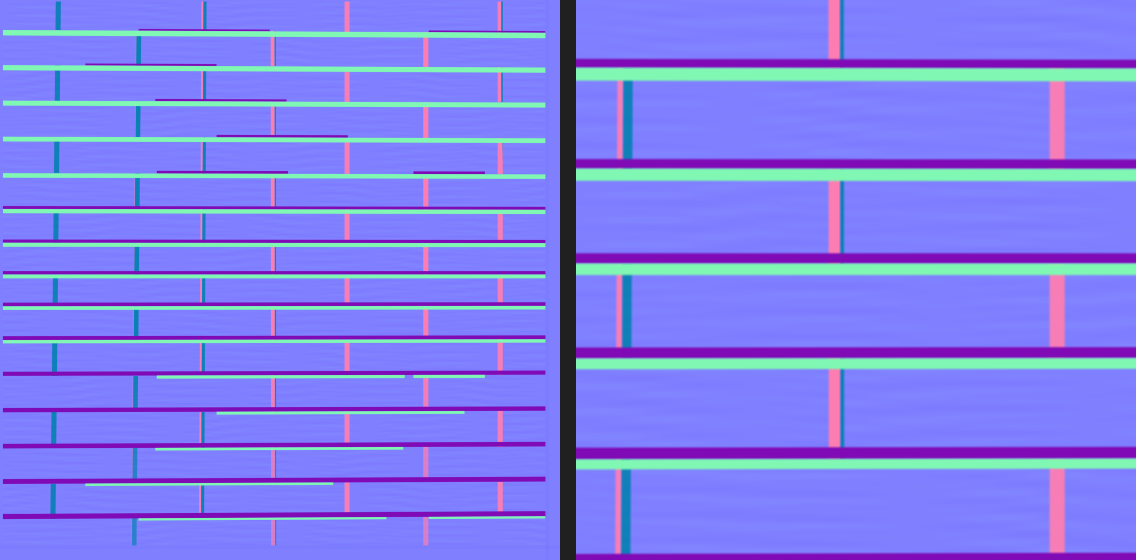
Left: the whole. Right: its middle third, enlarged.
Write a WebGL 2 fragment shader that draws this texture map.

```glsl
#version 300 es
precision highp float;
// Normal map of sixteen staggered plank rows with bevelled joints and faint wood grain.

#define SPAN 768.0          // layout units across the canvas
#define PANEL 748.0         // extent of the planked area
#define SEAMS 15            // horizontal joints
#define FIRST_SEAM 43.0
#define SEAM_PITCH 47.64
#define SEAM_WANDER 4.9     // uneven row heights
#define SEAM_TILT 8.0
#define JOINT_WIDTH 7.0
#define JOINT_DRIFT 8.0
#define GRAIN 0.014
#define SOFT 0.9            // edge softness

uniform vec2 u_resolution;
out vec4 outColor;

const vec3 FLAT = vec3(0.50, 0.50, 1.00);
const vec3 FACING_UP = vec3(0.50, 0.97, 0.70);
const vec3 FACING_DOWN = vec3(0.50, 0.04, 0.71);
const vec3 FACING_LEFT = vec3(0.04, 0.50, 0.71);
const vec3 FACING_RIGHT = vec3(0.99, 0.49, 0.70);

// Start of the short bevels, by distance from the top or bottom
const float BEVEL_START[5] = float[5](190.0, 117.0, 213.0, 297.0, 215.0);

// Joint positions for the two alternating rows
const vec4 EVEN_JOINTS = vec4(76.0, 278.0, 476.0, 686.0);
const vec4 ODD_JOINTS = vec4(187.0, 375.0, 584.0, -99.0);

float band(float x, float a, float b) {
    float soft = max(SOFT, 0.6 * SPAN / u_resolution.y);
    float cover = smoothstep(a - soft, a + soft, x) - smoothstep(b - soft, b + soft, x);
    return cover * step(a, b);
}

float seamHeight(int k, float x) {
    float u = float(k) - 7.0;
    float wander = -u * SEAM_WANDER * exp(-u * u / 8.0);
    float tilt = SEAM_TILT * (x / SPAN - 0.5) * (-u / 14.0);
    return FIRST_SEAM + SEAM_PITCH * float(k) + wander + tilt;
}

// Part of a seam where the weaker bevel still shows
float shortBevel(int k, float x, float len) {
    int edge = min(k, SEAMS - 1 - k);
    if (edge > 4) return 1.0;
    float start = BEVEL_START[edge];
    float cover = band(x, start, start + len);
    if (edge == 0) cover = max(cover, band(x, 588.0, PANEL));
    if (edge == 4) cover = max(cover, band(x, 567.0, 665.0));
    return cover;
}

// Layered sines stretched along each plank
vec3 grain(vec2 p, float row) {
    float bend = 2.0 * sin(p.x * 0.017 + row * 2.7) + sin(p.x * 0.041 - row);
    float streaks = sin(p.y * 0.55 + bend + row * 4.1) * sin(p.x * 0.023 + row * 1.9);
    streaks += 0.6 * sin(p.y * 1.1 - bend * 1.4 + row * 7.3) * sin(p.x * 0.037 - row * 3.1);
    return GRAIN * streaks * vec3(0.35, 1.0, 0.15);
}

void main() {
    vec2 p = gl_FragCoord.xy / u_resolution * SPAN;
    p.y = SPAN - p.y; // measure downward from the top

    // Row index from the seams above this point
    float row = 0.0;
    for (int k = 0; k < SEAMS; k++) row += step(seamHeight(k, p.x), p.y);

    float inside = band(p.x, 4.0, PANEL) * band(p.y, 2.0, PANEL);
    vec3 color = FLAT + grain(p, row) * inside;

    // Vertical joints: the bevel turns from left-facing to right-facing across the panel
    bool odd = mod(row, 2.0) > 0.5;
    vec4 joints = odd ? ODD_JOINTS : EVEN_JOINTS;
    float down = p.y / SPAN;
    for (int i = 0; i < 4; i++) {
        float turn = smoothstep(120.0, 490.0, joints[i]);
        float drift = JOINT_DRIFT * (0.5 - down) * (1.0 - 1.4 * turn) * step(joints[i], 450.0);
        float left = joints[i] + drift - 0.5 * JOINT_WIDTH;
        float right = left + JOINT_WIDTH;
        float split = mix(left, right, turn);
        if (joints[i] > 600.0) split -= 2.0 * (1.0 - smoothstep(0.15, 0.3, down));
        float fade = odd ? 1.0 - 0.3 * smoothstep(0.6, 0.9, down) : 0.95;
        color = mix(color, FACING_RIGHT, band(p.x, left, split) * inside * fade);
        color = mix(color, FACING_LEFT, band(p.x, split, right) * inside * fade);
    }

    // Horizontal seams: upper bevels thin out downward, lower bevels thicken
    for (int k = 0; k < SEAMS; k++) {
        float t = float(k) / float(SEAMS - 1);
        float y = p.y - seamHeight(k, p.x);
        float lower = band(y, -mix(2.4, 7.0, t), 0.0);
        float upper = band(y, 0.0, mix(7.5, 3.0, t));
        if (k < 5) lower *= shortBevel(k, p.x, 180.0);
        if (k > 9) upper *= shortBevel(k, p.x, 340.0);
        color = mix(color, FACING_DOWN, lower * inside);
        color = mix(color, FACING_UP, upper * inside);
    }

    // Faint slope along the outer border
    float border = band(p.x, PANEL, PANEL + 5.0) + band(p.y, PANEL, PANEL + 5.0);
    color -= 0.015 * border * vec3(1.0, 1.0, 0.3);

    outColor = vec4(color, 1.0);
}
```
